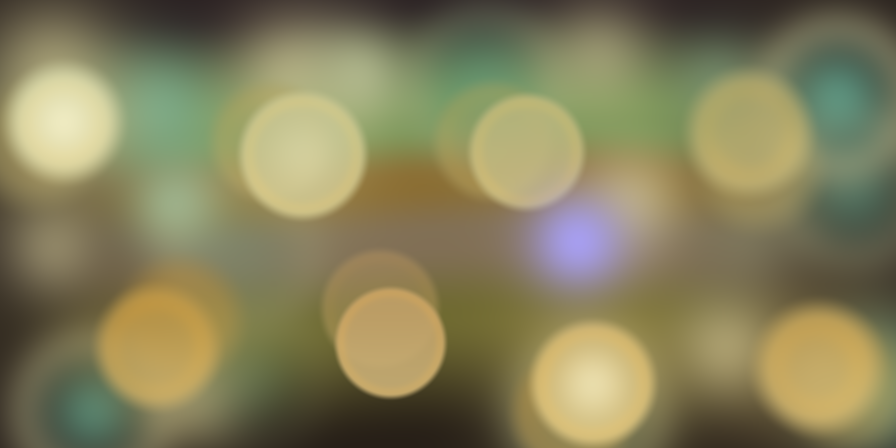
Give the GLSL for this background, as a WebGL 1 fragment shader.

```glsl
precision highp float;
// Defocused evening lights: a blurred green and amber band on a dark ground,
// ringed by soft teal and cream glows, then overlapping pairs of lens discs.
// Glows sit on a jittered grid; discs alternate between an upper and lower row.
uniform vec2 u_resolution;

float hash(vec2 p) {
    return fract(sin(dot(p, vec2(127.1, 311.7))) * 43758.5453);
}

vec2 hash2(vec2 p) {
    return vec2(hash(p), hash(p + 17.3));
}

// Smooth bell falloff around a centre
float glow(vec2 offset, float radius) {
    return exp(-dot(offset, offset) / (radius * radius));
}

// Horizontal colour bands fading to dark at top, bottom and sides
vec3 backdrop(vec2 p) {
    float y = p.y + 0.02 * sin(p.x * 4.0);
    vec3 col = mix(vec3(0.15, 0.12, 0.09), vec3(0.43, 0.41, 0.19), smoothstep(0.0, 0.28, y));
    col = mix(col, vec3(0.50, 0.43, 0.33), smoothstep(0.28, 0.44, y));
    col = mix(col, vec3(0.53, 0.41, 0.18), smoothstep(0.46, 0.58, y));
    col = mix(col, vec3(0.44, 0.56, 0.31), smoothstep(0.59, 0.71, y));
    col = mix(col, vec3(0.15, 0.11, 0.12), smoothstep(0.74, 0.98, y));
    float side = smoothstep(0.45, 0.95, abs(p.x - 0.95));
    return mix(col, vec3(0.17, 0.14, 0.12), 0.9 * side);
}

// Large blurred lights, kept away from the lower centre
vec3 addGlows(vec3 col, vec2 p) {
    for (int row = 0; row < 3; row++) {
        for (int column = 0; column < 8; column++) {
            vec2 cell = vec2(float(column), float(row));
            vec2 jitter = hash2(cell + 3.1) - 0.5;
            vec2 centre = (cell + 0.5 + 0.7 * jitter) * vec2(0.25, 0.333);
            float away = length((centre - vec2(0.95, 0.35)) * vec2(1.3, 1.6));
            float strength = smoothstep(0.4, 0.85, away) * mix(0.3, 1.0, hash(cell + 8.7));
            float radius = mix(0.10, 0.15, hash(cell + 5.9));
            float tone = fract(0.618 * (cell.x + 3.0 * cell.y));
            vec3 tint = mix(vec3(0.38, 0.68, 0.60), vec3(0.82, 0.78, 0.60), smoothstep(0.2, 0.7, tone));
            vec2 offset = p - centre;

            // The most teal lights carry a broad pale halo
            float ring = (length(offset) - 0.15) / 0.06;
            float halo = exp(-ring * ring) * (1.0 - smoothstep(0.1, 0.35, tone));
            col = mix(col, vec3(0.74, 0.70, 0.53), 0.6 * strength * halo);
            col = mix(col, tint, strength * glow(offset, radius));
        }
    }
    return col;
}

// One translucent disc with an inner gradient and a thin warm rim
vec3 addDisc(vec3 col, vec2 offset, float radius, float blur, vec3 tint, float alpha) {
    float d = length(offset);
    float cover = 1.0 - smoothstep(radius - blur, radius + blur, d);
    float rim = (d - radius + 1.5 * blur) / (0.8 * blur + 0.004);
    float pale = smoothstep(0.1, -0.13, offset.y);
    vec3 inside = mix(tint * 0.96, vec3(0.88, 0.82, 0.58), 0.4 * pale);
    inside += vec3(0.05, 0.02, -0.02) * exp(-rim * rim);
    return mix(col, inside, alpha * cover);
}

// Pairs of discs: pale gold above, amber below
vec3 addDiscs(vec3 col, vec2 p) {
    for (int i = 0; i < 8; i++) {
        float id = float(i);
        float low = mod(id, 2.0);
        float bright = 1.0 - fract(0.618 * id);
        vec2 seed = vec2(id, 4.2);
        vec2 centre = vec2(0.125 + 0.25 * id, mix(0.66, 0.2, low));
        centre += (hash2(seed) - 0.5) * vec2(0.12, 0.14);
        float middle = 1.0 - smoothstep(0.1, 0.4, abs(centre.x - 0.95));
        vec3 amber = mix(vec3(0.76, 0.57, 0.22), vec3(0.78, 0.64, 0.42), middle);
        vec3 warm = mix(vec3(0.70, 0.64, 0.37), amber, low);
        vec3 pale = mix(vec3(0.84, 0.85, 0.66), vec3(0.84, 0.74, 0.46), low);
        float blur = 0.006 + 0.03 * abs(centre.x - 0.95);
        float radius = mix(0.12, 0.14, hash(seed + 2.6));
        vec2 offset = p - centre;

        // Scattered light around the disc
        float spill = mix(0.15, 0.65, bright * bright) * (1.0 - middle);
        col = mix(col, mix(warm, pale, 0.5), spill * glow(offset, 0.19));

        // Fainter companion first, main disc over it
        float angle = 6.2832 * hash(seed + 9.4);
        vec2 shift = 0.08 * vec2(cos(angle), sin(angle));
        col = addDisc(col, offset - shift, 0.13, blur * 1.5, warm, 0.36);
        col = addDisc(col, offset, radius, blur, mix(warm, pale, bright), mix(0.6, 0.88, max(bright, middle)));

        // Hot core in the brightest lights
        float core = smoothstep(0.6, 1.0, bright) * glow(offset, 0.085);
        col = mix(col, vec3(0.99, 0.97, 0.82), 0.7 * core);
    }
    return col;
}

void main() {
    vec2 p = gl_FragCoord.xy / u_resolution.y;
    vec3 col = backdrop(p);
    col = addGlows(col, p);
    col = addDiscs(col, p);

    // Single lavender light right of centre
    col = mix(col, vec3(0.66, 0.63, 0.98), 0.92 * glow(p - vec2(1.29, 0.46), 0.11));
    gl_FragColor = vec4(col, 1.0);
}
```
